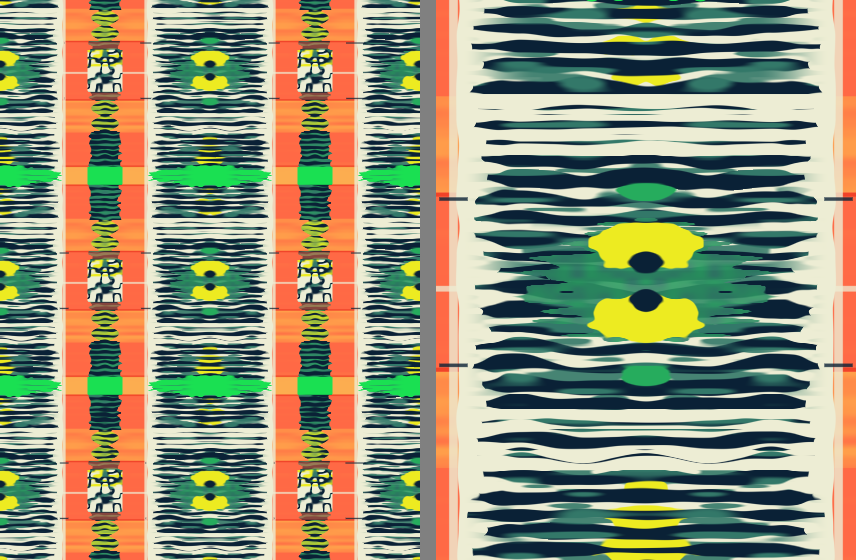
Left: the whole. Right: its middle third, enlarged.
Reproduce this pattern procedurally as a WebGL 1 fragment shader.

```glsl
precision highp float;
// Woven ikat-style cloth: ragged ink stripes alternating with orange bands, mirrored in each tile.
uniform vec2 u_resolution;

const float TILES_ACROSS = 2.0;
const float TILE = 288.0;            // cloth units per repeat, both ways
const float MID = 144.0;             // half a repeat
const float PANEL = 86.0;            // half width of the striped panel
const float COLUMN = 24.0;           // half width of the motif column
const float PITCH = TILE / 34.0;     // stripe spacing in the panel
const float COLUMN_PITCH = TILE / 40.0;
const float WEAR = 1.6;              // stripe width change between repeats

const vec3 CREAM = vec3(0.93, 0.93, 0.83);
const vec3 NAVY = vec3(0.04, 0.13, 0.21);
const vec3 TEAL = vec3(0.20, 0.47, 0.41);
const vec3 CORAL = vec3(1.00, 0.41, 0.27);
const vec3 AMBER = vec3(1.00, 0.62, 0.29);
const vec3 YELLOW = vec3(0.93, 0.92, 0.13);
const vec3 GREEN = vec3(0.10, 0.88, 0.32);

float aa; // edge softness in cloth units

float hash(vec2 p) {
  return fract(sin(dot(p, vec2(127.1, 311.7))) * 4375.85);
}

float noise(vec2 p) {
  vec2 i = floor(p), f = fract(p);
  f = f * f * (3.0 - 2.0 * f);
  return mix(mix(hash(i), hash(i + vec2(1.0, 0.0)), f.x),
             mix(hash(i + vec2(0.0, 1.0)), hash(i + vec2(1.0, 1.0)), f.x), f.y);
}

float fill(float d) { return 1.0 - smoothstep(-aa, aa, d); }

float band(float x, float center, float reach) { return fill(abs(x - center) - reach); }

// Approximate signed distance to an ellipse
float ellipse(vec2 p, vec2 r) { return (length(p / r) - 1.0) * min(r.x, r.y); }

// Ink stripes with yellow patches, a central two-lobed motif and a green bar
vec3 stripedPanel(float ax, float y, float wear) {
  float ay = abs(y);
  float streak = noise(vec2(ax * 0.06, y * 0.45));
  float rough = noise(vec2(ax * 0.16, y * 0.3) + 40.0);
  float quiet = band(ay, 72.0, 14.0);
  float dense = 1.0 - quiet;

  vec3 col = mix(CREAM, TEAL, dense * 0.9 * smoothstep(0.48, 0.68, streak)
                 * (1.0 - smoothstep(50.0, 84.0, ax)));
  for (int i = 0; i < 3; i++) {
    float k = float(i);
    vec2 r = vec2(12.0 + 5.0 * k, y > 0.0 ? 6.0 : 4.0);
    col = mix(col, YELLOW, fill(ellipse(vec2(ax, ay - 94.0 - 14.0 * k), r) + 4.0 * (rough - 0.5)));
  }

  float warped = y + 5.0 * (noise(vec2(ax * 0.035, y * 0.06)) - 0.5);
  float row = floor(warped / PITCH);
  float offset = abs(fract(warped / PITCH) - 0.5) * PITCH;
  float rowHash = hash(vec2(row, 3.0));
  float inkWidth = mix(2.9, 0.5 + 2.3 * band(ay, 72.0, 5.0), quiet);
  inkWidth += 1.2 * (rowHash - 0.5) + 2.4 * (noise(vec2(ax * 0.07, row * 7.3)) - 0.5) + wear;
  float tip = PANEL - 3.0 - 8.0 * rowHash - 5.0 * rough - 14.0 * fill(ay - 28.0) * rowHash;
  inkWidth *= 1.0 - 0.6 * smoothstep(tip - 14.0, tip, ax);
  vec3 ink = mix(NAVY, TEAL, smoothstep(0.52, 0.74, noise(vec2(ax * 0.035, y * 0.32) + 9.0)));
  col = mix(col, ink, fill(max(offset - inkWidth, ax - tip)));

  // Halo, lobes and dark ovals
  float halo = ellipse(vec2(ax, ay), vec2(50.0, 25.0)) + 16.0 * (streak - 0.5);
  col = mix(col, mix(TEAL, GREEN, 0.35 * rough), 0.88 * fill(halo));
  col = mix(col, mix(TEAL, GREEN, 0.5), fill(ellipse(vec2(ax, ay - 42.0), vec2(14.0, 4.5)) + 3.0 * (streak - 0.5)));
  col = mix(col, YELLOW, fill(ellipse(vec2(ax, ay - 16.0), vec2(25.0, 11.0)) + 4.0 * (rough - 0.5)));
  col = mix(col, NAVY, fill(ellipse(vec2(ax, ay - 8.5), vec2(9.0, 4.5)) + 2.5 * (rough - 0.5)));

  // Green bar, thinning to streaks at its ends
  float bar = MID - ay - 14.0 + 7.0 * smoothstep(20.0, 75.0, ax) + 6.0 * (rough - 0.5);
  float barEnd = ax - PANEL + 12.0 * streak;
  vec3 barColor = mix(GREEN, TEAL, smoothstep(0.6, 0.8, streak) * smoothstep(20.0, 60.0, ax));
  return mix(col, barColor, fill(max(bar, barEnd)));
}

// Coral and amber blocks with thin cross lines
vec3 orangeBand(float ax, float y) {
  float ay = abs(y);
  float streak = noise(vec2(ax * 0.02, y * 0.22) + 70.0);
  float amber = band(ay, 63.0, 22.0) * (0.3 + 0.7 * streak) + band(ay, MID, 13.0);
  vec3 col = mix(CORAL, AMBER, clamp(amber + 0.25 * (streak - 0.5), 0.0, 1.0));
  col = mix(col, vec3(0.98, 0.72, 0.33), 0.6 * band(ay, MID, 12.0));
  col = mix(col, vec3(0.93, 0.22, 0.13), 0.8 * (band(ay, 40.0, 0.9) + band(ay, 131.0, 1.0)));
  col = mix(col, CREAM, 0.75 * band(y, 3.0, 1.3));
  return mix(col, CREAM, 0.8 * band(ax, PANEL + 2.0, 2.0));
}

// Column of boxes, lenses and striped blocks laid over the orange band
vec3 motifColumn(vec3 ground, vec2 p, float wear) {
  float ax = abs(p.x), ay = abs(p.y);
  float rough = noise(p * vec2(0.1, 0.3) + 20.0);
  float box = fill(ay - 29.0);
  float lens = band(ay, 62.0, 21.0);
  float bar = fill(MID - ay - 12.5);

  float warped = p.y + 4.0 * (noise(p * vec2(0.09, 0.06) + 5.0) - 0.5);
  float offset = abs(fract(warped / COLUMN_PITCH) - 0.5) * COLUMN_PITCH;
  float inkWidth = mix(2.3, 1.3, lens) + 2.4 * (rough - 0.5) + wear;
  vec3 paper = mix(mix(TEAL, GREEN, 0.45 * rough), YELLOW, lens * (0.45 + 0.5 * rough));
  vec3 col = mix(paper, NAVY, fill(offset - inkWidth));

  // Curling ink inside the box, yellow above and cream below
  float curl = abs(noise(p * vec2(0.12, 0.14) + 31.0) - 0.5) - 0.13;
  vec3 boxPaper = mix(CREAM, YELLOW, fill(p.y + 6.0) * smoothstep(0.3, 0.6, rough));
  vec3 boxInk = mix(NAVY, TEAL, smoothstep(0.5, 0.8, rough));
  col = mix(col, mix(boxPaper, boxInk, fill(curl * 14.0)), box);
  col = mix(col, GREEN, bar);

  float lensReach = 5.0 + 14.0 * abs(sin((ay - 41.0) * 0.1496));
  float reach = mix(COLUMN - 8.0 * rough, lensReach, lens);
  reach = mix(reach, COLUMN, max(box, bar));
  return mix(ground, col, fill(ax - reach) * (1.0 - band(ay, 35.0, 5.0) * 0.5));
}

void main() {
  float scale = TILES_ACROSS * TILE / u_resolution.x;
  aa = 0.8 * scale;
  vec2 pos = vec2(gl_FragCoord.x, u_resolution.y - gl_FragCoord.y) * scale;
  vec2 shifted = pos + vec2(MID, 47.0);
  vec2 p = mod(shifted, TILE) - MID;
  float ax = abs(p.x);
  float wear = WEAR * (noise(pos * 0.04) - 0.5);

  float edge = PANEL + 2.0 * (noise(vec2(3.0, p.y * 0.08)) - 0.5);
  vec3 ground = orangeBand(ax, p.y);
  vec3 cloth = motifColumn(ground, vec2(mod(pos.x, TILE) - MID, p.y), wear);
  vec3 col = mix(cloth, stripedPanel(ax, p.y, wear), fill(ax - edge));

  // Dark nicks where the bands meet
  float nick = max(abs(abs(p.y) - 38.0) - 0.8, abs(ax - 88.0) - 14.0 * hash(floor(shifted / TILE)));
  gl_FragColor = vec4(mix(col, NAVY, 0.8 * fill(nick)), 1.0);
}
```
